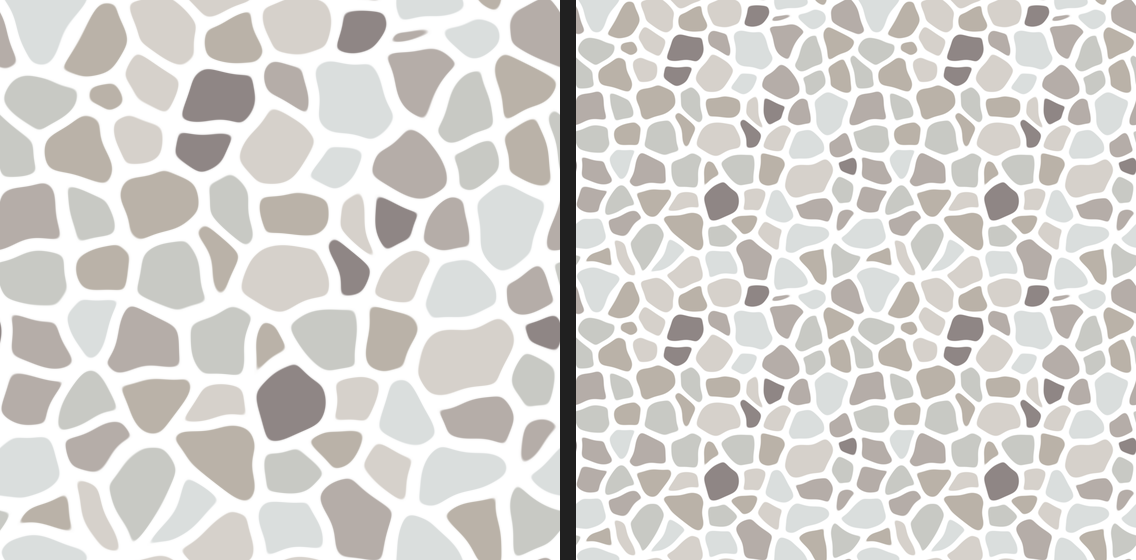
Left: one tile. Right: repeated 2 by 2.
Write a Shadertoy shader that draws this pattern.

```glsl
// Rounded paving stones in muted greys and browns, set in white joints.
// A wrapping weighted Voronoi diagram gives stones of uneven size; a smooth
// minimum of the distances to their borders rounds the corners.

const float CELLS = 9.0;
const float TAU = 6.2831853;

// Three random values per lattice cell, wrapped at the canvas edge.
vec3 cellHash(vec2 cell) {
    uvec2 c = uvec2(mod(cell, CELLS));
    uint n = c.x * 1597u + c.y * 51749u + 977u;
    vec3 r;
    for (int i = 0; i < 3; i++) {
        n = (n ^ (n >> 15)) * 739981u + 74873u;
        n = (n ^ (n >> 13)) * 668265u + 9176u;
        n ^= n >> 16;
        r[i] = float(n & 65535u) / 65536.0;
    }
    return r;
}

// Stone centre in xy, weight in z: heavier stones push their borders outward.
vec3 stoneSite(vec2 cell) {
    vec3 r = cellHash(cell);
    return vec3(cell + 0.5 + 0.74 * (r.xy - 0.5), 0.48 * r.z * r.z);
}

float powerDistance(vec2 p, vec3 site) {
    vec2 d = p - site.xy;
    return dot(d, d) - site.z;
}

// Every row deals out all tones once, shifted by a random start.
vec3 stoneColor(vec2 cell) {
    vec2 c = mod(cell, CELLS);
    float start = floor(CELLS * cellHash(vec2(3.0, c.y + 4.0)).x);
    float pick = cellHash(c + vec2(5.0, 2.0)).y;
    float tone = fract((4.0 * c.x + start + pick) / CELLS);
    if (tone < 0.21) return vec3(0.730, 0.700, 0.660);  // tan
    if (tone < 0.41) return vec3(0.710, 0.680, 0.660);  // taupe
    if (tone < 0.59) return vec3(0.840, 0.820, 0.795);  // beige
    if (tone < 0.76) return vec3(0.785, 0.790, 0.770);  // grey
    if (tone < 0.93) return vec3(0.855, 0.870, 0.868);  // pale blue
    return vec3(0.560, 0.525, 0.520);                   // dark
}

void mainImage(out vec4 fragColor, in vec2 fragCoord) {
    vec2 uv = fragCoord / iResolution.xy;

    // A gentle periodic bend keeps the sides from being ruler-straight.
    vec2 p = uv * CELLS;
    p += 0.07 * sin(TAU * (4.0 * uv.yx + vec2(1.0, -2.0) * uv + vec2(0.1, 0.6)));
    p += 0.03 * sin(TAU * (9.0 * uv.yx + vec2(-3.0, 4.0) * uv));
    vec2 base = floor(p);

    // Find the stone that owns this point.
    vec2 owner = base;
    float best = 1e5;
    for (int y = -2; y <= 2; y++)
    for (int x = -2; x <= 2; x++) {
        vec2 cell = base + vec2(x, y);
        float d = powerDistance(p, stoneSite(cell));
        if (d < best) { best = d; owner = cell; }
    }

    // Smooth minimum of the distances to all its borders.
    vec3 site = stoneSite(owner);
    float sum = 0.0;
    for (int y = -3; y <= 3; y++)
    for (int x = -3; x <= 3; x++) {
        vec2 cell = base + vec2(x, y);
        if (cell == owner) continue;
        vec3 other = stoneSite(cell);
        float gap = powerDistance(p, other) - best;
        float border = 0.5 * gap / max(length(other.xy - site.xy), 0.01);
        sum += exp(-border / 0.05);
    }
    float border = -0.05 * log(max(sum, 1e-20));

    // Joint width, slightly narrower around small stones.
    float inset = mix(0.080, 0.108, smoothstep(0.0, 0.25, site.z));
    float edge = (border - inset) / CELLS;

    // Crisp edge with a faint soft rim.
    float soft = max(0.0016, 0.75 / iResolution.y);
    float cover = 0.9 * smoothstep(-soft, soft, edge)
                + 0.1 * smoothstep(-0.005, 0.002, edge);
    fragColor = vec4(mix(vec3(1.0), stoneColor(owner), cover), 1.0);
}
```
